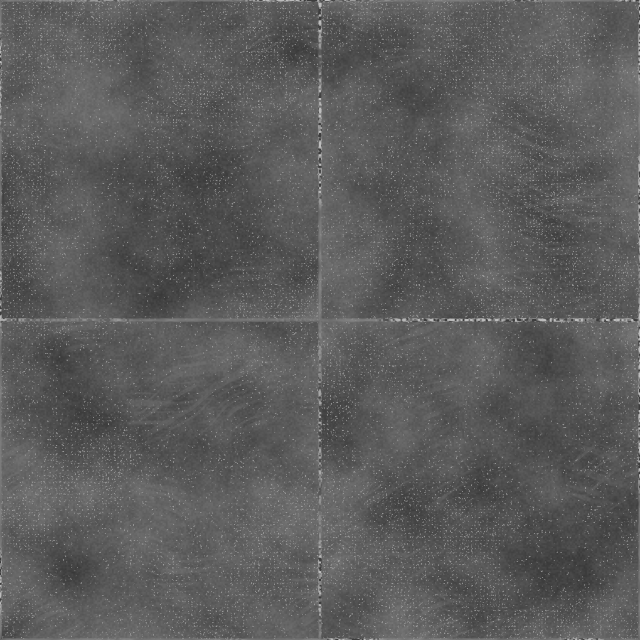
A WebGL 2 fragment shader for this texture:

```glsl
#version 300 es
precision highp float;

uniform vec2 u_resolution;
out vec4 outColor;

const float TILES = 2.0;
const float JOINT_HALF_WIDTH = 0.0024;
const vec3 STONE_DARK = vec3(0.235);
const vec3 STONE_LIGHT = vec3(0.425);
const vec3 SCUFF_COLOR = vec3(0.50);
const vec3 SPECK_COLOR = vec3(0.68);
const vec3 JOINT_COLOR = vec3(0.49);
const vec3 JOINT_CHIP = vec3(0.74);
const vec3 JOINT_PIT = vec3(0.24);
const float CLOUD_SCALE = 9.0;
const float CLOUD_CONTRAST = 1.55;
const float GRAIN_SCALE = 380.0;
const float GRAIN_AMOUNT = 0.055;
const float EDGE_FADE = 0.022;
const float EDGE_DUST = 0.035;
const float SPECK_CELLS = 120.0;
const float SPECK_RADIUS = 0.0014;
const float SCUFF_AMOUNT = 0.30;
const int SCUFF_LAYERS = 3;
const int SPECK_LAYERS = 3;

float hash(vec2 p) {
  vec3 q = fract(vec3(p.xyx) * 0.1031);
  q += dot(q, q.yzx + 33.33);
  return fract((q.x + q.y) * q.z);
}

float noise(vec2 p) {
  vec2 i = floor(p);
  vec2 f = fract(p);
  f = f * f * (3.0 - 2.0 * f);
  return mix(mix(hash(i), hash(i + vec2(1, 0)), f.x),
             mix(hash(i + vec2(0, 1)), hash(i + vec2(1, 1)), f.x), f.y);
}

mat2 rotation(float angle) {
  float c = cos(angle), s = sin(angle);
  return mat2(c, s, -s, c);
}

float fbm(vec2 p) {
  float sum = 0.0, weight = 0.5;
  for (int i = 0; i < 6; i++) {
    sum += weight * noise(p);
    p = rotation(0.6) * p * 2.03 + 17.3;
    weight *= 0.56;
  }
  return sum / 1.10;
}

// Thin, slightly bent streaks confined to soft patches
float scuffs(vec2 p) {
  float sum = 0.0;
  for (int i = 0; i < SCUFF_LAYERS; i++) {
    float k = float(i);
    vec2 q = rotation(-0.5 + 0.45 * k) * p + 5.0 + k * 3.7;
    q.y += 0.02 * noise(q * 14.0);
    float streak = smoothstep(0.50, 0.85, noise(q * vec2(16.0, 230.0)));
    float patchMask = smoothstep(0.52, 0.78, fbm(p * 8.0 + 31.0 * (k + 1.0)));
    sum += streak * patchMask;
  }
  return min(sum, 1.0);
}

// Jittered mineral flecks, denser where the density noise is high
float specks(vec2 p, float pixel) {
  float density = smoothstep(0.30, 0.72, fbm(p * 7.0 + 60.0));
  float cover = 0.0;
  for (int i = 0; i < SPECK_LAYERS; i++) {
    float k = float(i);
    float cells = SPECK_CELLS * (1.0 + 0.37 * k);
    vec2 g = p * cells + 13.0 * k;
    vec2 id = floor(g) + 200.0 * k;
    vec2 center = 0.3 + 0.4 * vec2(hash(id + 7.1), hash(id + 19.7));
    vec2 offset = (fract(g) - center) / cells;
    offset = rotation(6.283 * hash(id + 41.3)) * offset * vec2(1.0, 1.5);
    float radius = SPECK_RADIUS * mix(0.45, 1.0, hash(id + 53.9));
    float dotMask = 1.0 - smoothstep(-0.6 * pixel, 0.6 * pixel, length(offset) - radius);
    float present = step(hash(id), mix(0.08, 0.55, density));
    cover = max(cover, dotMask * present * mix(0.25, 1.0, hash(id + 71.7)));
  }
  return cover;
}

void main() {
  vec2 uv = gl_FragCoord.xy / u_resolution;
  float pixel = 1.0 / min(u_resolution.x, u_resolution.y);

  // Tile layout: each tile shifts the stone pattern
  vec2 tile = floor(uv * TILES);
  vec2 local = fract(uv * TILES);
  vec2 toEdge = min(local, 1.0 - local) / TILES;
  float edge = min(toEdge.x, toEdge.y);
  vec2 stone = uv + tile * vec2(3.7, 5.3);

  // Cloudy stone with fine grain and dusty borders
  float cloud = 0.5 + CLOUD_CONTRAST * (fbm(stone * CLOUD_SCALE) - 0.5);
  vec3 color = mix(STONE_DARK, STONE_LIGHT, clamp(cloud, 0.0, 1.0));
  color += GRAIN_AMOUNT * (noise(uv * GRAIN_SCALE) - 0.5);
  color += EDGE_DUST * exp(-edge / EDGE_FADE) * (0.5 + noise(stone * 30.0));
  color = mix(color, SCUFF_COLOR, SCUFF_AMOUNT * scuffs(stone));
  color = mix(color, SPECK_COLOR, 0.8 * specks(stone, pixel));

  // Worn joints: chipped and pitted along some stretches
  float wear = smoothstep(0.42, 0.75, noise(uv * 11.0 + 90.0));
  float crumbs = noise(uv * 330.0 + 40.0);
  vec3 joint = JOINT_COLOR + 0.12 * (noise(uv * 60.0) - 0.5);
  joint = mix(joint, JOINT_CHIP, wear * smoothstep(0.45, 0.75, crumbs));
  joint = mix(joint, JOINT_PIT, wear * smoothstep(0.40, 0.20, crumbs));
  float ragged = JOINT_HALF_WIDTH + 0.0007 * (noise(uv * 150.0) - 0.5);
  float jointMask = 1.0 - smoothstep(-0.6 * pixel, 0.6 * pixel, edge - ragged);
  color = mix(color, joint, jointMask * mix(0.75, 1.0, wear));

  outColor = vec4(color, 1.0);
}
```
